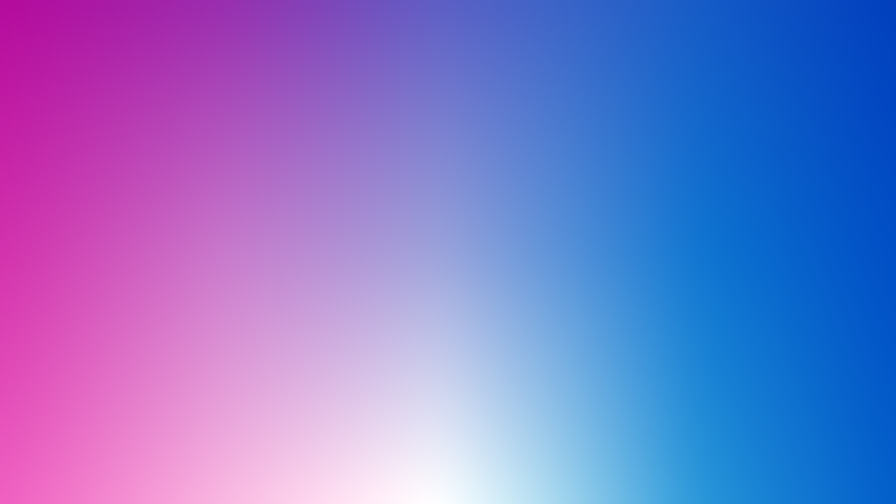
Write a WebGL 1 fragment shader that draws this background.

```glsl
precision highp float;

uniform vec2 u_resolution;

// Horizontal positions of the inner colour stops, and corner rounding
#define STOP_PINK 0.25
#define STOP_GLOW 0.49
#define STOP_SKY 0.62
#define STOP_AZURE 0.78
#define MID_HEIGHT 0.5
#define SOFTNESS 0.03

// Rounded version of max(t, 0)
float softPositive(float t) {
  return 0.5 * (t + sqrt(t * t + SOFTNESS * SOFTNESS));
}

// Linear rise from 0 to 1 between two stops, with rounded corners
float softRamp(float start, float end, float t) {
  return (softPositive(t - start) - softPositive(t - end)) / (end - start);
}

// Left-to-right blend through six colours
vec3 colorRow(float x, vec3 left, vec3 pink, vec3 glow,
              vec3 sky, vec3 azure, vec3 right) {
  vec3 color = left;
  color += (pink - left) * softRamp(0.0, STOP_PINK, x);
  color += (glow - pink) * softRamp(STOP_PINK, STOP_GLOW, x);
  color += (sky - glow) * softRamp(STOP_GLOW, STOP_SKY, x);
  color += (azure - sky) * softRamp(STOP_SKY, STOP_AZURE, x);
  color += (right - azure) * softRamp(STOP_AZURE, 1.0, x);
  return color;
}

void main() {
  vec2 uv = gl_FragCoord.xy / u_resolution;

  // Bright row with the white glow at its centre
  vec3 bottom = colorRow(uv.x,
    vec3(0.94, 0.36, 0.75), vec3(0.985, 0.73, 0.885), vec3(1.04, 1.04, 1.02),
    vec3(0.67, 0.86, 0.94), vec3(0.14, 0.59, 0.85), vec3(0.0, 0.36, 0.79));

  // Muted row of orchid, lavender and blue
  vec3 middle = colorRow(uv.x,
    vec3(0.83, 0.18, 0.67), vec3(0.79, 0.48, 0.80), vec3(0.62, 0.65, 0.86),
    vec3(0.36, 0.58, 0.85), vec3(0.04, 0.46, 0.82), vec3(0.0, 0.30, 0.77));

  // Deep row from magenta to royal blue
  vec3 top = colorRow(uv.x,
    vec3(0.71, 0.03, 0.61), vec3(0.60, 0.17, 0.68), vec3(0.36, 0.37, 0.77),
    vec3(0.23, 0.39, 0.78), vec3(0.08, 0.36, 0.78), vec3(0.0, 0.24, 0.74));

  // Vertical blend of the three rows
  vec3 color = bottom;
  color += (middle - bottom) * softRamp(0.0, MID_HEIGHT, uv.y);
  color += (top - middle) * softRamp(MID_HEIGHT, 1.0, uv.y);

  gl_FragColor = vec4(clamp(color, 0.0, 1.0), 1.0);
}
```
